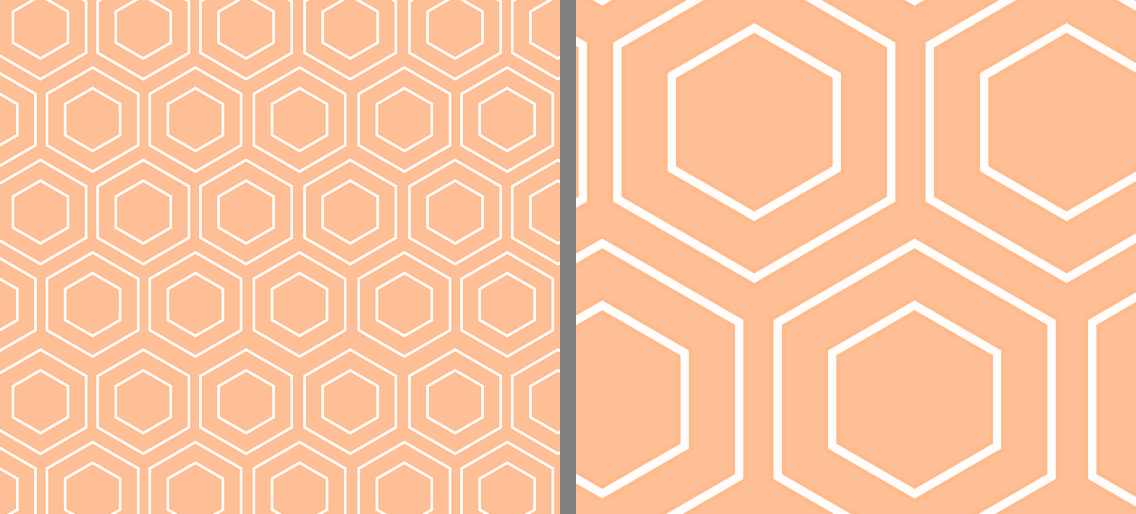
Left, the full canvas; right, a detail of the centre.
A Shadertoy shader for this pattern:

```glsl
// Staggered rows of concentric white hexagon outlines on a flat peach ground.
// A block of four by four cells repeats by wrapping; its slightly wider last
// gaps leave faint seams. Lengths are in units of 1/768 of the canvas width.

// Signed distance to a pointy-top hexagon: x = side apothem, y = slant apothem
float hexagon(vec2 p, vec2 apothem) {
    p = abs(p);
    return max(p.x - apothem.x, dot(p, vec2(0.5, 0.866)) - apothem.y);
}

// Distance to the nearest outline centre line
float outlineDistance(vec2 p) {
    vec2 block = vec2(568.6, 513.7);
    float nearest = 1e3;
    for (int row = 0; row < 4; row++) {
        for (int col = 0; col < 4; col++) {
            float r = float(row), c = float(col);
            vec2 center = vec2(55.5 + 141.0 * c, 37.2 + 126.8 * r);
            center.x += 1.8 * step(2.5, c) - 69.5 * mod(r, 2.0);

            // Wrap to the closest copy of this cell
            vec2 q = p - center;
            q -= block * floor(q / block + 0.5);

            float outer = abs(hexagon(q, vec2(62.6, 61.8)));
            float inner = abs(hexagon(q, vec2(37.7, 37.3)));
            nearest = min(nearest, min(outer, inner));
        }
    }
    return nearest;
}

void mainImage(out vec4 fragColor, in vec2 fragCoord) {
    // Rows are measured downward from the top edge
    float pixel = 768.0 / iResolution.x;
    vec2 p = vec2(fragCoord.x, iResolution.y - fragCoord.y) * pixel;
    float d = outlineDistance(p);

    // Ground with a faint deeper fringe beside the lines
    vec3 color = vec3(1.0, 0.75, 0.59);
    float fringe = 1.0 - smoothstep(3.2, 4.4, d);
    color = mix(color, vec3(1.0, 0.73, 0.55), fringe);

    // White outlines with soft edges
    float line = 1.0 - smoothstep(-0.6 * pixel, 0.6 * pixel, d - 1.9);
    color = mix(color, vec3(1.0, 0.99, 0.99), line);

    fragColor = vec4(color, 1.0);
}
```
